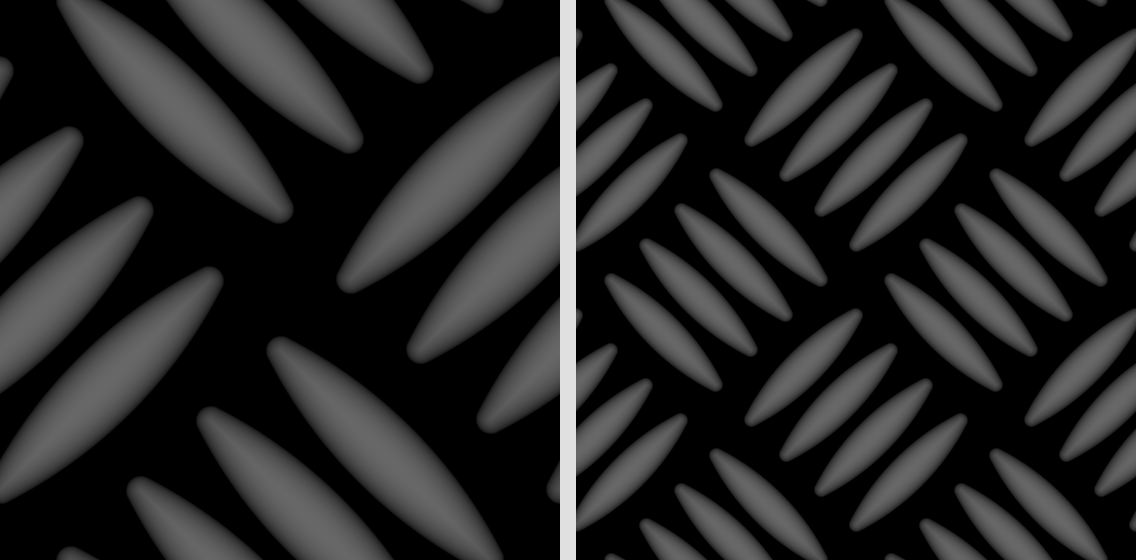
Left, the tile; right, the same tile 2 across and 2 down.
Give the GLSL for this pattern, as a WebGL 2 fragment shader.

```glsl
#version 300 es
precision highp float;
// Dark tread plate: groups of four raised bars in two crossing diagonals.
// Each bar is a rounded lens distance field shaded as a smooth dome, and
// offsets from bar centers wrap around the canvas so that the tile is seamless.

uniform vec2 u_resolution;
out vec4 outColor;

const float REPEATS = 1.0;                    // whole tiles across and down
const int BARS_PER_GROUP = 4;
const float BAR_STEP = 0.125;                 // shift between neighbors on x and y
const vec2 FALLING_START = vec2(0.3125, 0.8125);
const vec2 RISING_START = vec2(0.8125, 0.6875);
const float LENS_HALF_LENGTH = 0.263;
const float LENS_HALF_WIDTH = 0.0417;
const float ROUNDING = 0.0273;                // radius added around the lens
const float EDGE_SOFTNESS = 0.003;
const vec3 GROUND_COLOR = vec3(0.0);
const vec3 CREST_COLOR = vec3(0.405);

// Signed distance to a lens; q.x runs across it, q.y along it.
float lensDistance(vec2 q, float halfLength, float halfWidth) {
    q = abs(q);
    float offset = 0.5 * (halfLength * halfLength - halfWidth * halfWidth) / halfWidth;
    bool nearTip = halfLength * q.x < offset * (q.y - halfLength);
    vec3 circle = nearTip ? vec3(0.0, halfLength, 0.0)
                          : vec3(-offset, 0.0, offset + halfWidth);
    return length(q - circle.xy) - circle.z;
}

// Shortest offset from a center on the wrapping tile.
vec2 wrappedOffset(vec2 p, vec2 center) {
    return fract(p - center + 0.5) - 0.5;
}

// Distance to a bar whose long axis points along the unit vector axis.
float barDistance(vec2 p, vec2 center, vec2 axis) {
    vec2 d = wrappedOffset(p, center);
    vec2 q = vec2(dot(d, vec2(-axis.y, axis.x)), dot(d, axis));
    return lensDistance(q, LENS_HALF_LENGTH, LENS_HALF_WIDTH) - ROUNDING;
}

// Each group advances at right angles to its bars.
float plateDistance(vec2 p) {
    vec2 rising = normalize(vec2(1.0, 1.0));
    vec2 falling = normalize(vec2(1.0, -1.0));
    float nearest = 1.0;
    for (int i = 0; i < BARS_PER_GROUP; i++) {
        float shift = float(i) * BAR_STEP;
        nearest = min(nearest, barDistance(p, FALLING_START + vec2(shift, shift), falling));
        nearest = min(nearest, barDistance(p, RISING_START + vec2(shift, -shift), rising));
    }
    return nearest;
}

void main() {
    vec2 p = fract(gl_FragCoord.xy / u_resolution * REPEATS);
    float depth = -plateDistance(p);

    // Round dome from the rim up to the crest.
    float slope = 1.0 - clamp(depth / (LENS_HALF_WIDTH + ROUNDING), 0.0, 1.0);
    float dome = sqrt(max(1.0 - slope * slope, 0.0));

    // Soft rim, never thinner than a pixel.
    float pixel = REPEATS / min(u_resolution.x, u_resolution.y);
    float softness = max(EDGE_SOFTNESS, pixel);
    float coverage = smoothstep(-0.5 * softness, softness, depth);

    outColor = vec4(mix(GROUND_COLOR, CREST_COLOR, dome * coverage), 1.0);
}
```
